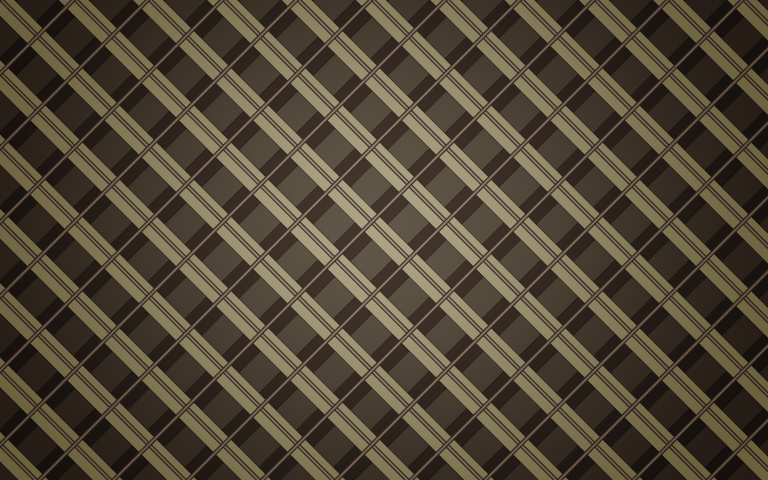
Write a Shadertoy shader that draws this pattern.

```glsl
// Coverage of the strip between lo and hi, with edges one pixel soft
float strip(float x, float lo, float hi, float px) {
    return clamp((x - lo) / px + 0.5, 0.0, 1.0) - clamp((x - hi) / px + 0.5, 0.0, 1.0);
}

// Pale thread with a dark outline on both sides
vec3 pinstripe(vec3 cloth, float x, vec3 outline, vec3 thread, float px) {
    cloth = mix(cloth, outline, strip(x, -0.042, 0.042, px));
    return mix(cloth, thread, strip(x, -0.020, 0.020, px));
}

void mainImage(out vec4 fragColor, in vec2 fragCoord) {
    vec2 p = fragCoord / iResolution.y;
    float aspect = iResolution.x / iResolution.y;

    // Diagonal lattice: x runs down-right across the threads, y across the bands
    vec2 lattice = vec2(p.x + 1.0 - p.y, p.x - 1.0 + p.y) / 0.1548 - vec2(-0.01, 0.02);
    vec2 cell = fract(lattice + 0.5) - 0.5;
    float px = 1.4142 / (iResolution.y * 0.1548);

    // Warm spotlight fading to the corners
    vec2 fromCenter = (p - vec2(0.49 * aspect, 0.54)) * vec2(1.0, 1.1);
    float shade = smoothstep(0.0, 0.95, length(fromCenter));

    vec3 brown = mix(vec3(0.38, 0.34, 0.28), vec3(0.14, 0.11, 0.08), shade);
    vec3 dark = mix(vec3(0.26, 0.21, 0.17), vec3(0.08, 0.06, 0.05), shade);
    vec3 cream = mix(vec3(0.67, 0.64, 0.52), vec3(0.42, 0.38, 0.24), shade);
    vec3 thread = mix(vec3(0.57, 0.51, 0.44), vec3(0.36, 0.31, 0.24), shade);
    vec3 outline = mix(vec3(0.24, 0.18, 0.15), vec3(0.14, 0.09, 0.08), shade);

    // Brown squares with a faint weave, between dark blocks
    float weave = 0.015 * sin(6.2832 * 24.0 * lattice.x) * clamp(1.5 - 24.0 * px, 0.0, 1.0);
    vec3 color = mix(brown + weave, dark, strip(cell.x, -0.21, 0.24, px));
    float seam = strip(abs(cell.x - 0.015), 0.220, 0.235, px);
    color = mix(color, dark * 0.6, seam * 0.7);

    // Cream bands, slightly wider on the lower left, with a thin shadow
    color = mix(color, dark * 0.7, 0.6 * strip(cell.y, -0.245, 0.185, px));
    color = mix(color, cream, strip(cell.y, -0.23, 0.17, px));

    // Crossing threads
    color = pinstripe(color, cell.y, outline, mix(thread, cream, 0.4), px);
    color = pinstripe(color, cell.x, outline, thread, px);

    fragColor = vec4(color, 1.0);
}
```
